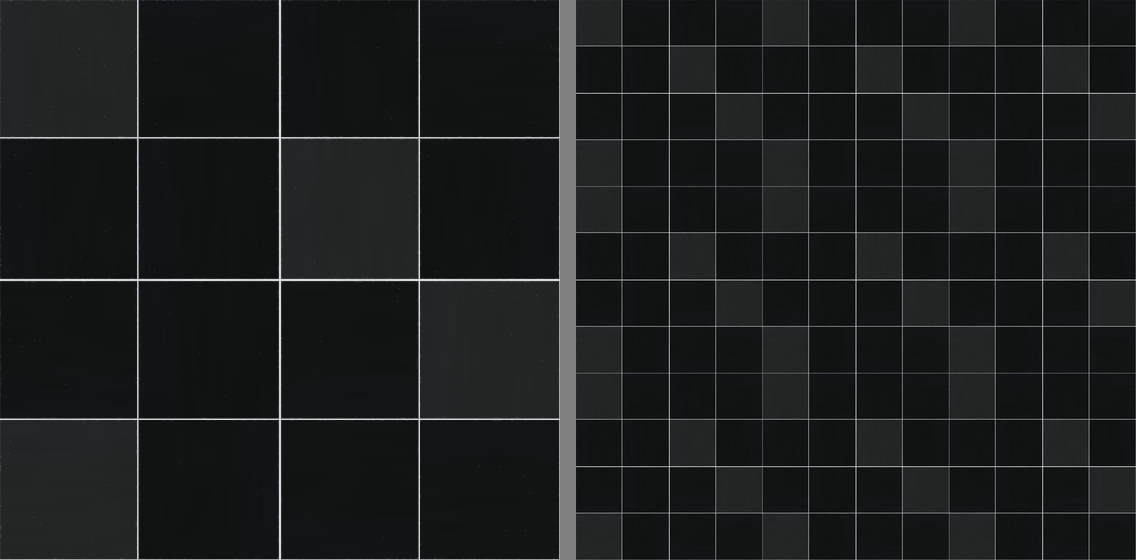
Left: one tile. Right: repeated 3 by 3.
Give the GLSL for this pattern, as a WebGL 1 fragment shader.

```glsl
precision highp float;
// Glossy black square tiles, four by four, with thin pale grout and a few charcoal tiles.

uniform vec2 u_resolution;

// Grout centres along either axis, and half their widths
const vec4 JOINT_CENTRE = vec4(0.2461, 0.5, 0.7487, 0.9994);
const vec4 JOINT_HALF = vec4(0.0013, 0.0020, 0.0013, 0.0007);

float hash(vec2 p) {
  return fract(sin(dot(p, vec2(127.1, 311.7))) * 43758.5453);
}

float noise(vec2 p) {
  vec2 i = floor(p), f = fract(p);
  f = f * f * (3.0 - 2.0 * f);
  return mix(mix(hash(i), hash(i + vec2(1.0, 0.0)), f.x),
             mix(hash(i + vec2(0.0, 1.0)), hash(i + 1.0), f.x), f.y);
}

// Wrapped distances from x to the four joints
vec4 jointDistance(float x) {
  return abs(fract(x - JOINT_CENTRE + 0.5) - 0.5);
}

// Share of a pixel that the joints cover
float jointCoverage(float x, float pixel) {
  vec4 d = jointDistance(x);
  vec4 c = min(d + 0.5 * pixel, JOINT_HALF) - max(d - 0.5 * pixel, -JOINT_HALF);
  c = clamp(c / pixel, 0.0, 1.0);
  return max(max(c.x, c.y), max(c.z, c.w));
}

// Distance from x to the nearest grout edge
float groutDistance(float x) {
  vec4 d = jointDistance(x) - JOINT_HALF;
  return min(min(d.x, d.y), min(d.z, d.w));
}

float tileIndex(float x) {
  return mod(dot(step(JOINT_CENTRE, vec4(x)), vec4(1.0)), 4.0);
}

void main() {
  vec2 pixel = 1.0 / u_resolution;
  vec2 uv = gl_FragCoord.xy * pixel;
  uv.y = 1.0 - uv.y;  // rows count from the top
  vec2 tile = vec2(tileIndex(uv.x), tileIndex(uv.y));
  vec2 local = uv * 4.0 - tile;
  float seed = hash(tile + 3.0);

  // One charcoal tile per row, stepping along a diagonal
  float charcoalColumn = mod(tile.y + 1.0, 4.0) * step(0.5, tile.y);
  float charcoal = 1.0 - step(0.5, abs(tile.x - charcoalColumn));
  vec3 color = mix(vec3(0.068, 0.075, 0.074), vec3(0.138, 0.144, 0.142), charcoal);
  color += 0.006 * (seed - 0.5);

  // Faint glaze streaks and a bluish sheen, turned differently on each tile
  vec2 turned = seed < 0.5 ? local : local.yx;
  float along = hash(tile + 17.0) < 0.5 ? turned.x : 1.0 - turned.x;
  float streak = noise(turned * vec2(24.0, 2.5) + seed * 91.0);
  float cloud = noise(local * 4.0 + seed * 57.0);
  color += 0.007 * (streak - 0.5) + 0.006 * (cloud - 0.5);
  color += vec3(0.005, 0.004, 0.017) * smoothstep(0.5, 1.0, along) * (0.5 + 0.5 * streak);

  // Sparse dust specks
  vec2 grid = local * 22.0;
  vec2 speckCell = floor(grid) + tile * 31.0;
  vec2 speckAt = 0.25 + 0.5 * vec2(hash(speckCell + 5.0), hash(speckCell + 9.0));
  float speck = 1.0 - smoothstep(0.05, 0.16, length(fract(grid) - speckAt));
  color += 0.09 * speck * step(0.985, hash(speckCell));

  // Worn glaze beside the grout
  float edge = min(groutDistance(uv.x), groutDistance(uv.y));
  float wear = smoothstep(0.62, 0.9, noise(local * 60.0 + seed * 37.0));
  color += vec3(0.10, 0.09, 0.13) * wear * (1.0 - smoothstep(0.0, 0.004, edge));

  // Grout with slight soiling that wraps at the canvas edge
  float grout = max(jointCoverage(uv.x, pixel.x), jointCoverage(uv.y, pixel.y));
  float soil = 0.02 * sin(6.28318 * (5.0 * uv.x + 3.0 * uv.y));
  color = mix(color, vec3(0.84, 0.84, 0.85) + soil, grout);

  gl_FragColor = vec4(color, 1.0);
}
```
